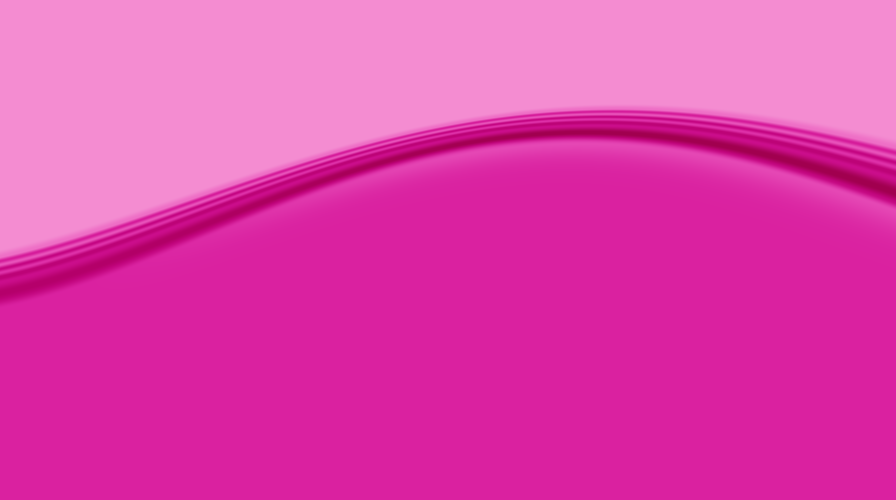
Give the GLSL for this background, as a WebGL 2 fragment shader.

```glsl
#version 300 es
precision highp float;

uniform vec2 u_resolution;
out vec4 outColor;

// Quartic through five evenly spaced heights, in Newton form.
float wave(float x, float start, vec4 k) {
    float t = 4.0 * x;
    return start + t * (k.x + (t - 1.0) * (k.y + (t - 2.0) * (k.z + (t - 3.0) * k.w)));
}

// Blends towards the next colour between two depths of the ribbon.
void blendTo(inout vec3 color, vec3 next, float from, float to, float depth) {
    color = mix(color, next, smoothstep(from, to, depth));
}

void main() {
    vec2 uv = gl_FragCoord.xy / u_resolution;
    float drop = 1.0 - uv.y;

    vec3 pink = vec3(0.955, 0.55, 0.82);
    vec3 rose = vec3(0.91, 0.32, 0.73);
    vec3 magenta = vec3(0.853, 0.13, 0.628);
    vec3 berry = vec3(0.77, 0.02, 0.51);
    vec3 wine = vec3(0.71, 0.0, 0.42);
    vec3 maroon = vec3(0.63, 0.0, 0.31);

    // Ribbon borders, measured down from the top of the canvas.
    float upper = wave(uv.x, 217.0, vec4(-59.0, 3.0, 5.667, -1.292)) / 430.0;
    float lower = wave(uv.x, 262.0, vec4(-67.0, 2.0, 8.833, -2.167)) / 430.0;
    float depth = (drop - upper) / (lower - upper);

    // Fine folds along the upper border.
    vec3 color = pink;
    blendTo(color, mix(pink, rose, 0.5), -0.06, 0.09, depth);
    blendTo(color, mix(magenta, berry, 0.2), 0.09, 0.17, depth);
    blendTo(color, rose, 0.17, 0.24, depth);
    blendTo(color, berry, 0.24, 0.32, depth);
    blendTo(color, mix(magenta, rose, 0.3), 0.32, 0.39, depth);
    blendTo(color, mix(berry, wine, 0.5), 0.39, 0.47, depth);

    // Broad shaded fold, deeper towards the right.
    float shade = smoothstep(0.0, 0.65, uv.x);
    blendTo(color, mix(berry, magenta, 0.3), 0.49, 0.57, depth);
    blendTo(color, mix(wine, maroon, shade), 0.57, 0.76, depth);
    blendTo(color, mix(berry, wine, 0.3), 0.80, 0.93, depth);
    blendTo(color, magenta, 0.88, 1.08, depth);

    // Soft light below the ribbon.
    float below = drop - lower;
    float reach = mix(0.028, 0.042, smoothstep(0.6, 1.0, uv.x));
    float glow = smoothstep(-0.008, 0.009, below) * exp(-pow(max(below - 0.006, 0.0) / reach, 1.5));
    color = mix(color, rose, 0.8 * glow * smoothstep(0.08, 0.55, uv.x));

    outColor = vec4(color, 1.0);
}
```
